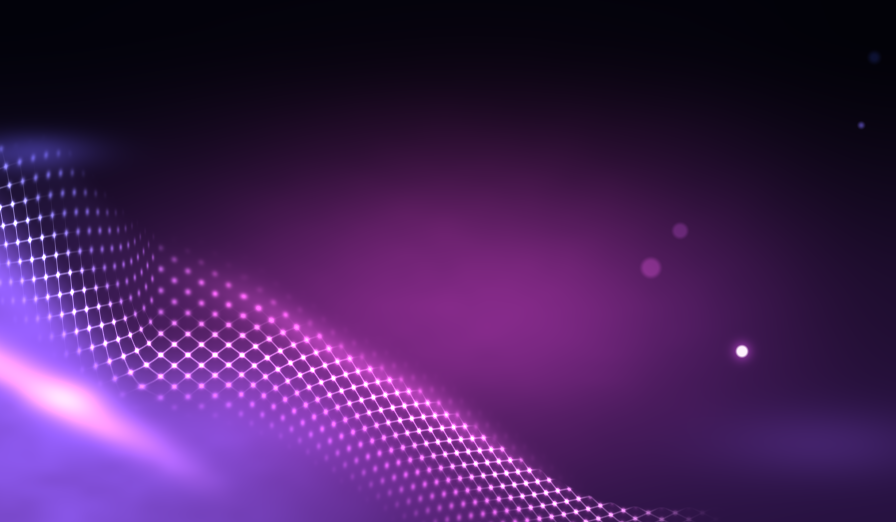
This background is drawn by a Shadertoy shader. Its source:

```glsl
// A glowing wave of linked dots under a magenta haze, with a few soft discs of light.
#define CELL_LENGTH 0.052
#define CELL_WIDTH 0.042
#define DOT_RADIUS 0.0052
#define LINE_WIDTH 0.0013
#define FOCUS_DEPTH 0.048
#define MIST_SCALE 5.0
#define NIGHT vec3(0.008, 0.008, 0.04)
#define VIOLET vec3(0.14, 0.06, 0.21)
#define MAGENTA vec3(0.38, 0.10, 0.30)
#define PERIWINKLE vec3(0.36, 0.32, 0.70)
#define PINK vec3(0.92, 0.38, 0.82)

float hash(vec2 p) {
    p = fract(p * vec2(0.1031, 0.1137));
    p += dot(p, p.yx + 33.33);
    return fract((p.x + p.y) * p.x * 91.7);
}

float noise(vec2 p) {
    vec2 i = floor(p), f = fract(p);
    f = f * f * (3.0 - 2.0 * f);
    return mix(mix(hash(i), hash(i + vec2(1, 0)), f.x),
               mix(hash(i + vec2(0, 1)), hash(i + vec2(1, 1)), f.x), f.y);
}

float fbm(vec2 p) {
    float sum = 0.0, amp = 0.5;
    for (int i = 0; i < 4; i++) {
        sum += amp * noise(p);
        p = p * 2.03 + 17.0;
        amp *= 0.5;
    }
    return sum;
}

// Gaussian falloff around a centre with separate radii
float glow(vec2 p, vec2 centre, vec2 radius) {
    vec2 d = (p - centre) / radius;
    return exp(-dot(d, d));
}

// Height of the sharply focused line of the wave
float ridge(float x) {
    return 0.655 - 0.335 * smoothstep(-0.1, 0.3, x) - 0.315 * smoothstep(0.45, 1.25, x);
}

// How far the dots reach above and below the ridge
float reachUp(float x) {
    return 0.14 + 0.14 * smoothstep(0.0, 0.13, x) - 0.21 * smoothstep(0.15, 0.7, x)
         - 0.045 * smoothstep(0.8, 1.2, x);
}

float reachDown(float x) {
    return 0.21 - 0.09 * smoothstep(0.0, 0.25, x) + 0.11 * smoothstep(0.3, 0.8, x);
}

vec3 backdrop(vec2 p) {
    float mist = fbm(p * MIST_SCALE * vec2(0.6, 1.0));
    vec3 col = NIGHT + VIOLET * smoothstep(0.95, 0.3, p.y);
    col += MAGENTA * glow(p, vec2(0.9, 0.42), vec2(0.5, 0.3)) * (0.8 + 0.4 * mist);
    col += vec3(0.09, 0.06, 0.15) * glow(p, vec2(1.58, 0.15), vec2(0.22, 0.07));
    col *= 1.0 - 0.25 * smoothstep(1.3, 1.7, p.x) * smoothstep(0.1, 0.4, p.y);

    // Blue and violet haze below the wave
    float below = smoothstep(0.06, -0.16, p.y - ridge(p.x));
    float left = smoothstep(0.95, 0.05, p.x);
    col += PERIWINKLE * below * left * (0.45 + 0.75 * mist);
    col += vec3(0.14, 0.05, 0.18) * below * smoothstep(1.3, 0.6, p.x);
    float band = p.y - 0.3 + 0.55 * p.x + 0.05 * (mist - 0.5);
    col += vec3(0.50, 0.28, 0.38) * exp(-band * band / 0.0016) * smoothstep(0.48, 0.1, p.x);
    col += vec3(0.35, 0.25, 0.22) * glow(p, vec2(0.12, 0.235), vec2(0.07, 0.035));
    return col;
}

vec3 wave(vec2 p) {
    float slope = (ridge(p.x + 0.01) - ridge(p.x - 0.01)) / 0.02;
    float rise = p.y - ridge(p.x);
    float across = rise / sqrt(1.0 + slope * slope);
    float foot = p.x + 0.6 * rise * slope / (1.0 + slope * slope);
    float along = foot + 0.75 * (ridge(0.0) - ridge(foot));

    // Diamond lattice, flatter toward the right
    vec2 size = vec2(CELL_LENGTH, CELL_WIDTH * mix(1.0, 0.6, smoothstep(0.2, 1.0, p.x)));
    vec2 st = vec2(along, across) / size;
    vec2 lattice = vec2(st.x + st.y, st.x - st.y);
    vec2 f = lattice - round(lattice);
    float dotDist = length(0.5 * size * vec2(f.x + f.y, f.x - f.y));
    float lineDist = min(abs(f.x), abs(f.y)) / length(1.0 / size);

    // Dots blur away from the ridge and fade at the borders of the sheet
    float pixel = 1.0 / iResolution.y;
    float focus = exp(-pow(across / FOCUS_DEPTH, 2.0));
    float up = reachUp(p.x), down = reachDown(p.x);
    float sheet = smoothstep(up, up * 0.65, rise) * smoothstep(-down, -down * 0.35, rise);
    sheet *= smoothstep(1.4, 1.0, p.x);
    float soft = exp(-pow(dotDist / (DOT_RADIUS * 1.15), 2.0)) * 0.6;
    float crisp = smoothstep(DOT_RADIUS + pixel, DOT_RADIUS - 2.0 * pixel, dotDist);
    float line = smoothstep(LINE_WIDTH + pixel, LINE_WIDTH - pixel, lineDist);

    vec3 tint = mix(vec3(0.50, 0.48, 0.95), PINK, smoothstep(0.0, 0.5, p.x + 0.5 * (0.45 - p.y)));
    vec3 col = tint * sheet * (soft + 0.06);
    col += mix(tint, vec3(1), 0.6) * sheet * focus * (0.75 * crisp + 0.5 * line);

    // Luminous crest
    float crest = (rise - 0.72 * up) / (0.025 + 0.15 * up);
    float crestLight = smoothstep(0.25, 0.65, p.x) * smoothstep(1.15, 0.85, p.x);
    col += PINK * exp(-crest * crest) * crestLight * (0.25 + 0.35 * soft);
    col += vec3(0.16, 0.15, 0.38) * glow(p, vec2(0.06, 0.71), vec2(0.12, 0.035));
    return col;
}

float disc(vec2 p, vec2 centre, float radius, float blur) {
    return smoothstep(radius + blur, radius - blur, length(p - centre));
}

void mainImage(out vec4 fragColor, in vec2 fragCoord) {
    vec2 p = fragCoord / iResolution.y;
    vec3 col = backdrop(p) + wave(p);

    // Floating lights
    col += vec3(0.20, 0.08, 0.18) * disc(p, vec2(1.247, 0.487), 0.018, 0.006);
    col += vec3(0.16, 0.07, 0.17) * disc(p, vec2(1.303, 0.558), 0.014, 0.005);
    col += vec3(0.25, 0.22, 0.50) * disc(p, vec2(1.650, 0.760), 0.005, 0.005);
    col += vec3(0.04, 0.06, 0.16) * disc(p, vec2(1.675, 0.890), 0.010, 0.007);
    col += vec3(0.35, 0.12, 0.35) * glow(p, vec2(1.4215, 0.327), vec2(0.018));
    col = mix(col, vec3(1.0, 0.95, 1.0), disc(p, vec2(1.4215, 0.327), 0.011, 0.003));

    fragColor = vec4(clamp(col, 0.0, 1.0), 1.0);
}
```
